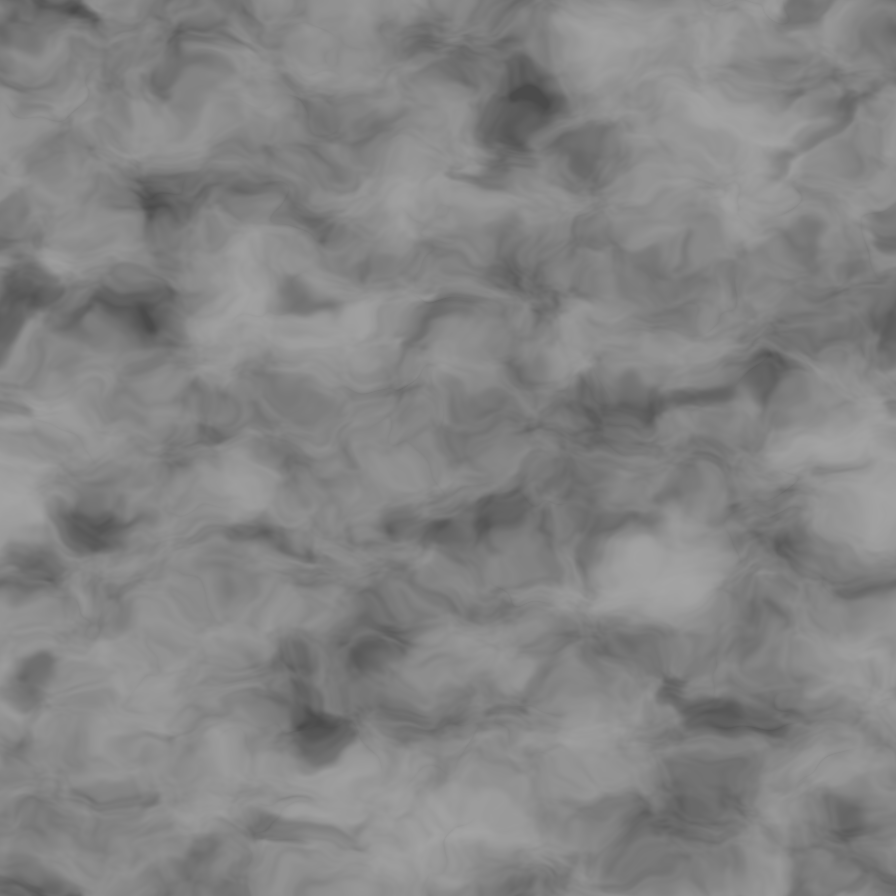
This texture is drawn by a Shadertoy shader. Its source:

```glsl
#define MEAN_GREY 0.529
#define CLOUD_CONTRAST 0.046
#define CLOUD_CELLS vec2(5.0, 7.0)
#define CLOUD_GAIN 0.6
#define CLOUD_SPREAD 0.25
#define WARP_CELLS vec2(8.0, 10.0)
#define WARP_AMOUNT 0.042
#define BLOTCH_CELLS vec2(9.0, 12.0)
#define BLOTCH_DEPTH 0.12
#define CREASE_CELLS vec2(7.0, 9.0)
#define CREASE_DEPTH 0.03

// Integer hash giving a unit gradient for a lattice point
vec2 latticeGradient(vec2 cell, float seed) {
    uvec3 q = uvec3(uint(cell.x), uint(cell.y), uint(seed));
    uint h = q.x * 73856u + q.y * 193496u + q.z * 834927u + 7919u;
    h = (h ^ (h >> 15)) * 739391u;
    h = (h ^ (h >> 13)) * 668265u;
    h ^= h >> 16;
    float angle = 6.28319 * float(h & 65535u) / 65536.0;
    return vec2(cos(angle), sin(angle));
}

float cornerSlope(vec2 cell, vec2 local, vec2 corner, vec2 period, float seed) {
    vec2 wrapped = mod(cell + corner, period);
    return dot(latticeGradient(wrapped, seed), local - corner);
}

// Gradient noise that repeats once per canvas
float wrappedNoise(vec2 uv, vec2 period, float seed) {
    vec2 p = uv * period + vec2(0.37, 0.61) * seed;
    vec2 cell = floor(p);
    vec2 f = p - cell;
    vec2 s = f * f * f * (f * (f * 6.0 - 15.0) + 10.0);
    float bottom = mix(cornerSlope(cell, f, vec2(0, 0), period, seed),
                       cornerSlope(cell, f, vec2(1, 0), period, seed), s.x);
    float top = mix(cornerSlope(cell, f, vec2(0, 1), period, seed),
                    cornerSlope(cell, f, vec2(1, 1), period, seed), s.x);
    return mix(bottom, top, s.y);
}

float wrappedFbm(vec2 uv, vec2 period, float gain, int octaves, float seed) {
    float sum = 0.0;
    float amplitude = 1.0;
    for (int i = 0; i < octaves; i++) {
        sum += amplitude * wrappedNoise(uv, period, seed + float(i));
        amplitude *= gain;
        period *= 2.0;
    }
    return sum;
}

void mainImage(out vec4 fragColor, in vec2 fragCoord) {
    vec2 uv = fragCoord / iResolution.xy;

    // Ragged displacement of the soft clouds
    vec2 warp = vec2(wrappedFbm(uv, WARP_CELLS, 0.5, 3, 11.0),
                     wrappedFbm(uv, WARP_CELLS, 0.5, 3, 23.0));
    vec2 drifted = uv + WARP_AMOUNT * warp;

    // Broad mottling with slightly compressed highlights
    float cloud = wrappedFbm(drifted, CLOUD_CELLS, CLOUD_GAIN, 5, 31.0) / CLOUD_SPREAD;
    cloud -= 0.1 * (cloud * cloud - 1.0);

    // Scattered dark smudges
    float smudge = wrappedFbm(drifted, BLOTCH_CELLS, 0.4, 4, 47.0);
    float blotch = smoothstep(0.15, 0.6, smudge);

    // Faint thin creases, present only in places
    float ridge = abs(wrappedFbm(drifted, CREASE_CELLS, 0.5, 3, 59.0));
    float patchMask = smoothstep(0.0, 0.35, wrappedNoise(uv, WARP_CELLS, 67.0));
    float crease = exp(-ridge * 22.0) * patchMask;

    float grey = MEAN_GREY + CLOUD_CONTRAST * cloud
               - BLOTCH_DEPTH * blotch - CREASE_DEPTH * crease;
    fragColor = vec4(vec3(clamp(grey, 0.3, 0.68)), 1.0);
}
```
